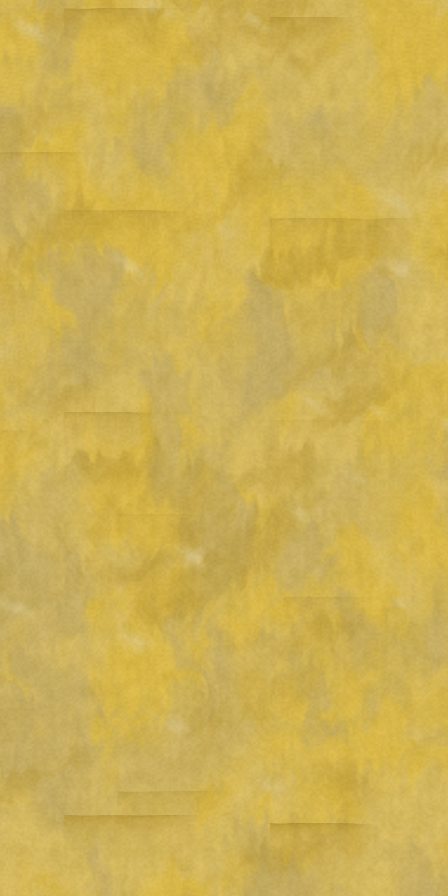
Give the GLSL for this texture, as a Shadertoy shader.

```glsl
// Weathered yellow plaster: mottled gold and olive washes, brushed streaks, faint patch seams.

const vec3 STRAW = vec3(0.832, 0.722, 0.368);
const vec3 GOLD  = vec3(0.845, 0.718, 0.280);
const vec3 OLIVE = vec3(0.755, 0.665, 0.390);
const vec3 OCHRE = vec3(0.735, 0.610, 0.230);
const vec3 CHALK = vec3(0.850, 0.775, 0.530);

const float WASH_SCALE    = 6.2;    // washes across the canvas width
const float STREAK_SCALE  = 75.0;   // brush hairs across the width
const float MOTTLE_SCALE  = 34.0;
const float MOTTLE_AMOUNT = 0.065;
const float GRAIN_SCALE   = 190.0;
const float GRAIN_AMOUNT  = 0.034;
const float SEAM_AMOUNT   = 0.75;
const float SCUFF_CELL    = 0.25;

float hash(vec2 p) {
    return fract(sin(dot(p, vec2(127.1, 311.7))) * 43758.5453);
}

float noise(vec2 p) {
    vec2 i = floor(p), f = fract(p);
    f = f * f * (3.0 - 2.0 * f);
    return mix(mix(hash(i), hash(i + vec2(1, 0)), f.x),
               mix(hash(i + vec2(0, 1)), hash(i + vec2(1, 1)), f.x), f.y);
}

float fbm(vec2 p) {
    float sum = 0.0, amp = 0.5;
    for (int i = 0; i < 5; i++) {
        sum += amp * noise(p);
        p = mat2(1.6, 1.2, -1.2, 1.6) * p + 7.3;
        amp *= 0.5;
    }
    return sum / 0.97;
}

mat2 rotation(float a) {
    return mat2(cos(a), -sin(a), sin(a), cos(a));
}

// Shade hanging below the top edge of staggered patches; y holds the thin crack.
vec2 seams(vec2 p, vec2 size, float seed, float pixel) {
    float column = floor(p.x / size.x);
    float y = p.y / size.y + hash(vec2(column, seed));
    vec2 id = vec2(column, floor(y) + seed);
    float x = fract(p.x / size.x);
    float below = (1.0 - fract(y)) * size.y;
    below += 0.006 * (noise(vec2(p.x * 14.0, id.y)) - 0.5) * smoothstep(0.0, 0.1, x);
    float reach = 0.45 + 0.5 * hash(id + 3.7);
    float span = smoothstep(0.0, 2.0 * pixel / size.x, x)
               * (1.0 - smoothstep(reach - 0.2, reach, x));
    float strength = smoothstep(0.15, 0.9, hash(id + 9.1)) * span;
    float edge = smoothstep(-pixel, pixel, below);
    float ragged = 0.5 + fbm(p * vec2(16.0, 30.0));
    return strength * edge * vec2(exp(-max(below, 0.0) * 26.0) * ragged,
                                  exp(-max(below, 0.0) * 230.0));
}

// Small chalky smears that slope down to the right.
float scuffs(vec2 p) {
    float sum = 0.0;
    vec2 cell = floor(p / SCUFF_CELL);
    for (int j = -1; j <= 1; j++)
    for (int i = -1; i <= 1; i++) {
        vec2 id = cell + vec2(i, j);
        vec2 centre = (id + vec2(hash(id), hash(id + 4.3))) * SCUFF_CELL;
        vec2 d = rotation(-0.6 + 0.4 * hash(id + 2.2)) * (p - centre);
        d /= vec2(0.045, 0.017) * (0.6 + 0.6 * hash(id + 6.1));
        sum += exp(-dot(d, d)) * step(0.45, hash(id + 8.8));
    }
    return sum * smoothstep(0.3, 0.65, fbm(p * 28.0));
}

void mainImage(out vec4 fragColor, in vec2 fragCoord) {
    vec2 p = fragCoord / iResolution.x;
    float pixel = 1.0 / iResolution.x;

    // Coordinates bent by slow noise, with hairy vertical brushing
    vec2 bend = vec2(fbm(p * 7.0 + 11.0), fbm(p * 7.0 + 37.0)) - 0.5;
    float streak = noise(p * vec2(STREAK_SCALE, 14.0) + bend * 6.0);
    vec2 q = p + 0.10 * bend + vec2(0.0, 0.045 * (streak - 0.5));
    vec2 slanted = rotation(0.45) * q;

    // Washes
    float gold  = fbm(q * vec2(1.25, 0.85) * WASH_SCALE + 3.1);
    float olive = fbm(q * vec2(1.35, 0.85) * WASH_SCALE + 51.0);
    float bands = fbm(slanted * vec2(0.6, 1.5) * WASH_SCALE + 83.0);
    float ochre = fbm(slanted * vec2(0.8, 1.5) * WASH_SCALE + 29.0);

    vec3 color = mix(STRAW, GOLD, smoothstep(0.40, 0.62, gold));
    color = mix(color, OLIVE, 0.45 * smoothstep(0.44, 0.70, bands));
    color = mix(color, OLIVE, 0.80 * smoothstep(0.53, 0.70, olive));
    color = mix(color, OCHRE, 0.50 * smoothstep(0.54, 0.76, ochre));

    // Patch edges of two sizes
    vec2 seam = seams(p + vec2(0.32, 0.0), vec2(0.46, 0.45), 1.0, pixel)
              + 0.6 * seams(p + vec2(0.11, 0.2), vec2(0.37, 0.62), 40.0, pixel);
    color = mix(color, OCHRE, clamp(SEAM_AMOUNT * seam.x, 0.0, 0.9));
    color *= 1.0 - 0.07 * seam.y;

    // Chalk smears, brush hairs, mottling and grain
    color = mix(color, CHALK, clamp(0.65 * scuffs(p), 0.0, 0.7));
    color += 0.026 * (streak - 0.5) * vec3(1.0, 0.9, 0.2);
    float mottle = fbm(p * vec2(1.2, 0.9) * MOTTLE_SCALE + 17.0) - 0.5;
    color += MOTTLE_AMOUNT * mottle * vec3(0.9, 0.9, 1.2);
    color += GRAIN_AMOUNT * (noise(p * GRAIN_SCALE) - 0.5);

    fragColor = vec4(color, 1.0);
}
```
